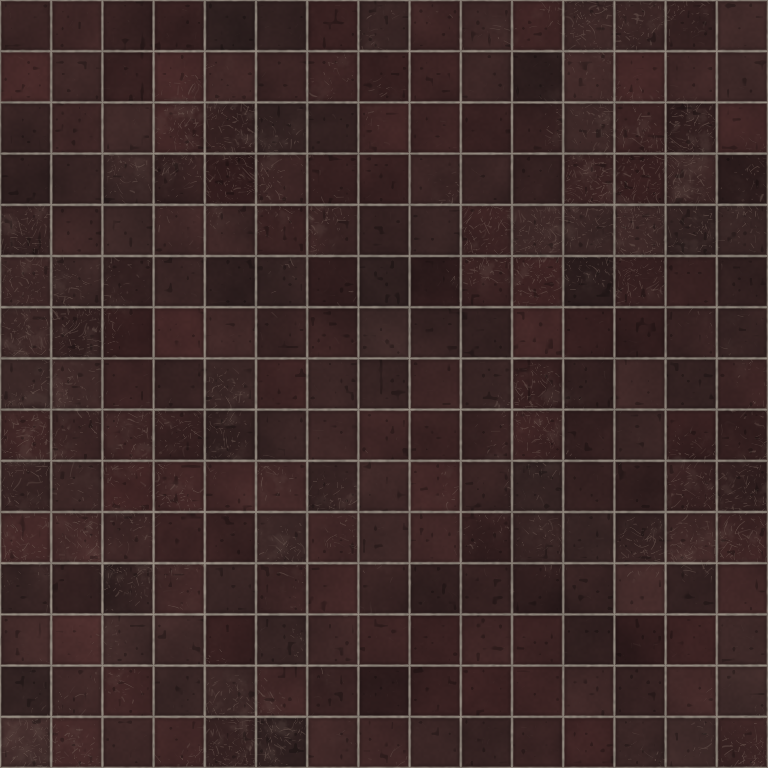
Write a three.js fragment shader that draws this texture.

```glsl
// Square grid of dark maroon glazed tiles with pale grout, cloudy stains and fine scratches.
#define TILES 15.0
#define GROUT_CORE 0.003
#define GROUT_EDGE 0.042
#define TILE_DARK vec3(0.150, 0.096, 0.097)
#define TILE_LIGHT vec3(0.292, 0.183, 0.178)
#define GROUT_COLOR vec3(0.560, 0.525, 0.485)
#define WEAR_COLOR vec3(0.430, 0.355, 0.325)
#define TILE_VARIATION 0.62
#define CLOUD_VARIATION 0.75
#define SCRATCH_STRENGTH 0.48
#define SCRATCH_WIDTH 0.0012
#define SCRATCH_LAYERS 7

varying vec2 vUv;

float hash(vec2 p) {
  vec3 q = fract(p.xyx * 0.1031);
  q += dot(q, q.yzx + 33.33);
  return fract((q.x + q.y) * q.z);
}

float noise(vec2 p) {
  vec2 i = floor(p), f = fract(p);
  f = f * f * (3.0 - 2.0 * f);
  return mix(mix(hash(i), hash(i + vec2(1.0, 0.0)), f.x),
             mix(hash(i + vec2(0.0, 1.0)), hash(i + 1.0), f.x), f.y);
}

float fbm(vec2 p) {
  float sum = 0.0, amp = 0.5;
  for (int i = 0; i < 4; i++) {
    sum += amp * noise(p);
    p = mat2(1.6, 1.2, -1.2, 1.6) * p + 17.3;
    amp *= 0.5;
  }
  return sum / 0.9375;
}

float segmentDistance(vec2 p, vec2 dir, float halfLength) {
  float along = clamp(dot(p, dir), -halfLength, halfLength);
  return length(p - dir * along);
}

// Short bent strokes, one per cell, over several rotated grids
float scratches(vec2 uv, float patchMask) {
  float total = 0.0;
  vec2 bend = vec2(noise(uv * 55.0), noise(uv * 55.0 + 40.0)) * 0.012;
  for (int i = 0; i < SCRATCH_LAYERS; i++) {
    float layer = float(i);
    float turn = layer * 1.1 + 0.4;
    float scale = 34.0 + layer * 9.0;
    vec2 p = mat2(cos(turn), sin(turn), -sin(turn), cos(turn)) * (uv + bend);
    p = p * scale + 150.0 + layer * 31.0;
    vec2 cell = floor(p);
    float seed = hash(cell);
    float angle = 6.2832 * hash(cell + 7.7);
    vec2 jitter = 0.3 * (vec2(hash(cell + 3.1), hash(cell + 5.9)) - 0.5);
    float halfLength = mix(0.04, 0.32, seed * seed);
    float d = segmentDistance(fract(p) - 0.5 - jitter, vec2(cos(angle), sin(angle)), halfLength);
    float stroke = 1.0 - smoothstep(0.0, SCRATCH_WIDTH, d / scale);
    float present = smoothstep(0.0, 0.25, patchMask + 0.08 - hash(cell + 11.3));
    total += stroke * present * mix(0.35, 1.0, hash(cell + 19.1));
  }
  return min(total, 1.0);
}

void main() {
  vec2 grid = vUv * TILES;
  vec2 tile = floor(grid);
  vec2 local = fract(grid);
  vec2 edge = 0.5 - abs(local - 0.5);
  float groutDistance = min(edge.x, edge.y);
  vec2 tileShift = vec2(hash(tile + 61.0), hash(tile + 83.0));

  // Glaze: tone per tile, soft clouds and a slight hue drift
  float tileTone = 0.6 * hash(tile + 2.0) + 0.4 * hash(tile + 29.0);
  float cloud = fbm(grid * 0.85 + tileShift * 3.0 + 9.0);
  float broad = noise(grid * 0.3 + 70.0);
  float tone = 0.49 + TILE_VARIATION * (tileTone - 0.5)
             + CLOUD_VARIATION * (cloud - 0.5) + 0.2 * (broad - 0.5);
  vec3 color = mix(TILE_DARK, TILE_LIGHT, clamp(tone, 0.0, 1.05));
  color *= 1.0 + vec3(0.07, -0.02, -0.01) * (hash(tile + 47.0) * 2.0 - 1.0);
  color *= 0.97 + 0.06 * noise(vUv * 260.0);

  // Wear: dusty patches, scratches and small dark pits
  float patchMask = smoothstep(0.47, 0.78, fbm(grid * 0.55 + tileShift * 0.9 + 33.0));
  float dust = smoothstep(0.5, 0.8, fbm(grid * 4.0 + 21.0)) * (0.12 + patchMask);
  color = mix(color, WEAR_COLOR, 0.22 * dust);
  color = mix(color, WEAR_COLOR, SCRATCH_STRENGTH * scratches(vUv, patchMask));
  color *= 1.0 - 0.25 * smoothstep(0.83, 0.95, noise(grid * 9.0 + 90.0));

  // Darkened rim beside the joints
  color *= mix(0.86, 1.0, smoothstep(0.03, 0.11, groutDistance));

  // Grout: pale grainy core fading into the tile edge
  float wobble = 0.006 * (noise(vUv * 170.0 + 12.0) - 0.5);
  float grout = 1.0 - smoothstep(GROUT_CORE, GROUT_EDGE, groutDistance + wobble);
  vec3 groutColor = GROUT_COLOR * (0.88 + 0.16 * noise(vUv * 210.0) + 0.1 * (broad - 0.5));
  color = mix(color, groutColor, grout);

  gl_FragColor = vec4(color, 1.0);
}
```
